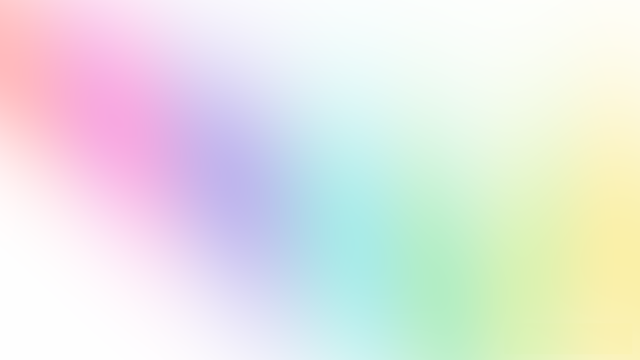
Write a WebGL 1 fragment shader that draws this background.

```glsl
precision highp float;
// Soft pastel rainbow ribbon sweeping diagonally across a white background.

uniform vec2 u_resolution;

// Hue along the ribbon, from salmon at the left to yellow at the right.
vec3 ribbonColor(float x) {
  vec3 color = vec3(1.0, 0.73, 0.74);
  color = mix(color, vec3(0.97, 0.66, 0.88), smoothstep(0.0, 0.18, x));
  color = mix(color, vec3(0.75, 0.71, 0.93), smoothstep(0.18, 0.37, x));
  color = mix(color, vec3(0.66, 0.92, 0.91), smoothstep(0.35, 0.56, x));
  color = mix(color, vec3(0.70, 0.93, 0.77), smoothstep(0.55, 0.69, x));
  color = mix(color, vec3(0.85, 0.95, 0.70), smoothstep(0.68, 0.83, x));
  return mix(color, vec3(0.98, 0.94, 0.66), smoothstep(0.80, 0.97, x));
}

// Height of the ribbon's centre: a falling line that lifts at the right.
float ribbonCenter(float x) {
  return 0.83 - 0.92 * x + 0.36 * smoothstep(0.7, 1.0, x);
}

// Gaussian fade with separate widths above and below the centre.
float ribbonStrength(vec2 uv) {
  float offset = uv.y - ribbonCenter(uv.x);
  float above = mix(0.33, 0.46, smoothstep(0.3, 0.75, uv.x));
  float below = mix(0.25, 0.55, uv.x);
  float d = offset / (offset > 0.0 ? above : below);
  return exp(-d * d);
}

// Coverage of an axis-aligned box with edges about one pixel soft.
float boxMask(vec2 uv, vec2 center, vec2 halfSize) {
  vec2 d = (halfSize - abs(uv - center)) * u_resolution;
  return clamp(min(d.x, d.y) + 0.5, 0.0, 1.0);
}

void main() {
  vec2 uv = gl_FragCoord.xy / u_resolution;
  vec3 hue = ribbonColor(uv.x);
  vec3 color = mix(vec3(0.998), hue, ribbonStrength(uv));

  // Faint tinted panel in the lower right corner
  float panel = boxMask(uv, vec2(0.888, 0.059), vec2(0.1, 0.043));
  color = mix(color, hue, 0.35 * panel);

  gl_FragColor = vec4(color, 1.0);
}
```
